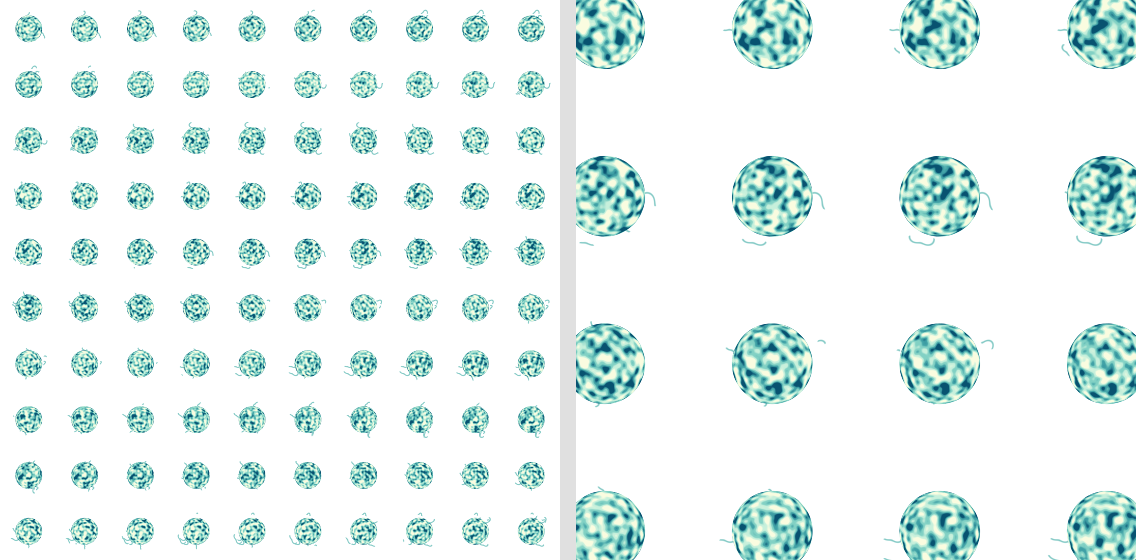
Left, the full canvas; right, a detail of the centre.
Give the GLSL for this pattern, as a Shadertoy shader.

```glsl
const float RADIUS = 0.241;

vec3 hash33(vec3 p) {
    p = fract(p * vec3(0.1031, 0.1030, 0.0973));
    p += dot(p, p.yxz + 33.33);
    return fract((p.xxy + p.yxx) * p.zyx);
}

float cornerSlope(vec3 cell, vec3 f, vec3 corner) {
    return dot(hash33(cell + corner) * 2.0 - 1.0, f - corner);
}

float gradientNoise(vec3 p) {
    vec3 cell = floor(p), f = fract(p);
    vec3 u = f * f * f * (f * (f * 6.0 - 15.0) + 10.0);
    vec4 x;
    for (int i = 0; i < 4; i++) {
        vec3 corner = vec3(0.0, i & 1, i >> 1);
        x[i] = mix(cornerSlope(cell, f, corner),
                   cornerSlope(cell, f, corner + vec3(1, 0, 0)), u.x);
    }
    return mix(mix(x[0], x[1], u.y), mix(x[2], x[3], u.y), u.z);
}

// Cream through mint and teal to navy, one colour per unit of level
vec3 ramp(float level) {
    vec3 c = mix(vec3(0.98, 0.99, 0.88), vec3(0.78, 0.94, 0.86), smoothstep(0.1, 0.9, level));
    c = mix(c, vec3(0.51, 0.82, 0.77), smoothstep(1.1, 1.9, level));
    c = mix(c, vec3(0.25, 0.63, 0.65), smoothstep(2.1, 2.9, level));
    return mix(c, vec3(0.03, 0.32, 0.44), smoothstep(3.0, 3.8, level));
}

// Mottled ball; the noise drifts slowly from frame to frame
vec3 ballColor(vec2 p, float frame) {
    vec2 q = p / RADIUS;
    float z = sqrt(max(1.0 - dot(q, q), 0.0));
    vec3 pos = vec3(q, z) * 4.5 + vec3(0.03, -0.02, 0.11) * frame + 40.0;
    float level = 1.75 + 6.6 * gradientNoise(pos);
    level += 0.7 * smoothstep(0.35, 0.0, z);
    return ramp(level);
}

// Fine curled strands that grow and shrink over several frames
float wisps(vec2 p, float frame, float px) {
    float cover = 0.0;
    for (int k = 0; k < 5; k++) {
        float age = frame / 7.0 + float(k) * 0.37;
        vec3 h = hash33(vec3(floor(age), float(k) * 5.0, 17.0));
        vec3 g = hash33(vec3(floor(age), float(k) * 5.0, 29.0));
        float a = 6.2832 * h.x, b = 6.2832 * h.y;
        vec2 q = p - (RADIUS + 0.04 * g.x) * vec2(cos(a), sin(a));
        q *= mat2(cos(b), sin(b), -sin(b), cos(b));
        float angle = atan(q.y, q.x);
        float r = (0.03 + 0.06 * h.z) * (1.0 + 0.2 * sin(3.0 * angle + 6.2832 * g.y));
        float d = abs(length(q) - r);
        float reach = 1.3 * sin(3.1416 * fract(age));
        float overrun = max(abs(angle) - reach, 0.0) * r;
        float strand = 1.0 - smoothstep(0.0, 0.004 + px, length(vec2(d, overrun)));
        cover = max(cover, strand * step(0.25, g.z));
    }
    return cover;
}

void mainImage(out vec4 fragColor, in vec2 fragCoord) {
    // Ten by ten grid, numbered in reading order
    float px = 10.03 / iResolution.y;
    vec2 grid = (fragCoord - 0.5 * iResolution.xy) * px + 4.5;
    vec2 id = clamp(floor(grid + 0.5), 0.0, 9.0);
    vec2 p = grid - id;
    float frame = id.x + 10.0 * (9.0 - id.y);

    vec3 color = mix(vec3(1.0), vec3(0.40, 0.74, 0.72), 0.8 * wisps(p, frame, px));

    // Four samples keep the small mottling smooth
    vec3 ball = vec3(0.0);
    for (int i = 0; i < 4; i++) {
        vec2 offset = (vec2(i & 1, i >> 1) - 0.5) * 0.5 * px;
        ball += 0.25 * ballColor(p + offset, frame);
    }
    float edge = length(p) - RADIUS;
    color = mix(color, ball, 1.0 - smoothstep(-0.5 * px, 0.5 * px, edge));
    fragColor = vec4(color, 1.0);
}
```
